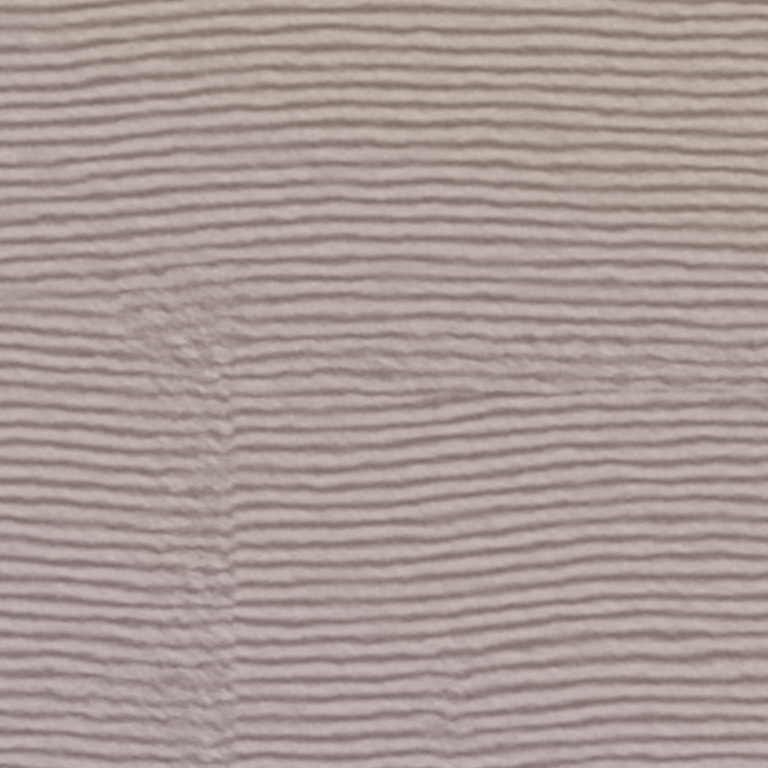
Give the GLSL for this texture, as a Shadertoy shader.

```glsl
const float TAU = 6.2831853;
const float RIDGES = 40.0;
const vec3 GROOVE = vec3(0.535, 0.463, 0.452);
const vec3 CREST = vec3(0.742, 0.692, 0.674);

float hash(vec2 p) {
    vec3 q = fract(vec3(p.xyx) * 0.1031);
    q += dot(q, q.yzx + 33.33);
    return fract((q.x + q.y) * q.z);
}

float noise(vec2 p) {
    vec2 cell = floor(p);
    vec2 f = fract(p);
    f = f * f * (3.0 - 2.0 * f);
    float low = mix(hash(cell), hash(cell + vec2(1, 0)), f.x);
    float high = mix(hash(cell + vec2(0, 1)), hash(cell + vec2(1, 1)), f.x);
    return mix(low, high, f.y);
}

float fbm(vec2 p) {
    float sum = 0.0;
    float gain = 0.5;
    for (int i = 0; i < 4; i++) {
        sum += gain * noise(p);
        p = p * 2.03 + 17.3;
        gain *= 0.5;
    }
    return sum / 0.9375;
}

// Soft elliptical mask, 1 at the centre
float blob(vec2 p, vec2 centre, vec2 radius) {
    vec2 d = (p - centre) / radius;
    return exp(-dot(d, d));
}

// Groove darkness, 1 where height passes through the offset
float groove(float height, float offset, float wobble) {
    float wave = 0.5 + 0.5 * cos(TAU * ((height - offset) * RIDGES + wobble));
    return pow(wave, 1.7);
}

// Lit slope of a rough surface, centred on 0
float relief(vec2 p, vec2 scale) {
    return fbm(p * scale) - fbm(p * scale + vec2(0.25, 0.55));
}

// Bends of the three combed patches
float upperBend(float x) {
    return 0.028 * smoothstep(-0.05, 0.45, x) - 0.011 * smoothstep(0.5, 1.0, x);
}

float rightBend(vec2 p) {
    float rise = 0.034 * smoothstep(0.42, 0.85, p.x);
    float slip = smoothstep(0.555, 0.6, p.x) * (1.0 - smoothstep(0.09, 0.19, p.y));
    return rise - 0.01 * slip;
}

float leftBend(float x) {
    return -0.016 * smoothstep(-0.05, 0.28, x);
}

void mainImage(out vec4 fragColor, in vec2 fragCoord) {
    vec2 p = fragCoord / iResolution.xy;

    // Patch borders, roughened by noise
    float ragged = noise(p * 45.0) - 0.5;
    float shelf = mix(0.61, 0.485, smoothstep(0.1, 0.32, p.x));
    shelf += 0.006 * smoothstep(0.6, 0.85, p.x);
    float softness = mix(0.035, 0.005, smoothstep(0.2, 0.34, p.x));
    float above = smoothstep(-softness, softness, p.y - shelf + 0.008 * ragged);
    float right = smoothstep(-0.008, 0.008, p.x - 0.303 + 0.012 * ragged);

    // Zones where the combing is disturbed
    float column = smoothstep(0.13, 0.28, p.x) * (1.0 - smoothstep(0.295, 0.315, p.x));
    column *= 1.0 - smoothstep(0.5, 0.66, p.y);
    float rough = 0.75 * column;
    rough += 0.75 * blob(p, vec2(0.21, 0.6), vec2(0.11, 0.08));
    rough += 0.6 * blob(p, vec2(0.85, 0.525), vec2(0.24, 0.045));
    rough += 0.45 * blob(p, vec2(0.5, 0.53), vec2(0.18, 0.05));
    rough += 0.6 * blob(p, vec2(0.58, 0.08), vec2(0.035, 0.09));
    rough += 0.5 * blob(p, vec2(0.14, 0.1), vec2(0.12, 0.06));
    rough = clamp(rough, 0.0, 1.0);

    // Combed grooves
    float wobble = 0.45 * (fbm(p * vec2(14.0, 26.0)) - 0.5);
    wobble += (0.16 + 0.65 * rough) * (fbm(p * vec2(48.0, 60.0) + 9.0) - 0.5);
    float upper = groove(p.y - upperBend(p.x), 0.635, wobble);
    float lowerRight = groove(p.y - rightBend(p), 0.44, wobble);
    float lowerLeft = groove(p.y - leftBend(p.x), 0.425, wobble);
    float dark = mix(mix(lowerLeft, lowerRight, right), upper, above);

    // Wear, wrinkles and fine grain
    float wear = smoothstep(0.5, 0.8, fbm(p * vec2(16.0, 34.0) + 4.0));
    float strength = 1.0 - 0.35 * wear - 0.45 * rough;
    float tone = 1.0 - mix(0.4, dark, strength);
    vec2 slanted = vec2(p.x, p.y + 0.45 * p.x);
    tone += 0.85 * rough * relief(slanted, vec2(42.0, 85.0));
    tone += 0.32 * relief(p, vec2(75.0, 110.0));
    tone += 0.1 * (noise(p * 210.0) - 0.5);

    // Dark crease along the shelf
    float crease = exp(-pow((p.y - shelf) / 0.004, 2.0));
    crease *= smoothstep(0.5, 0.65, p.x) * noise(p * vec2(34.0, 20.0));
    tone -= 0.5 * crease;

    // Warm upper right, cooler lower left
    vec3 color = mix(GROOVE, CREST, clamp(tone, -0.1, 1.12));
    float warmth = (p.y - 0.5) + 0.3 * (p.x - 0.5);
    color += warmth * vec3(0.004, 0.004, -0.022);
    fragColor = vec4(color, 1.0);
}
```
